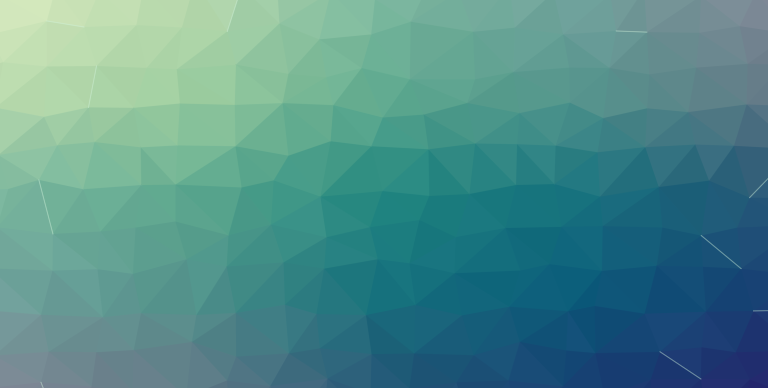
Write a Shadertoy shader that draws this background.

```glsl
// Low-poly gradient: a jittered grid is split into triangles, and each facet
// takes one flat colour, the average of a five-stop ramp read across and down
// the canvas. A few facet edges carry a faint pale seam.

const vec2  CELL         = vec2(0.120, 0.1025); // grid pitch, in canvas heights
const float JITTER       = 0.48;                // vertex scatter; below 0.5 keeps cells convex
const float SHADE_VARY   = 0.022;               // brightness spread between facets
const float SEAM_CHANCE  = 0.018;               // share of edges with a seam
const float SEAM_WIDTH   = 0.0011;              // half width, in canvas heights
const float SEAM_OPACITY = 0.42;
const vec3  SEAM_COLOUR  = vec3(0.82, 0.95, 0.86);

const vec3 RAMP[5] = vec3[5](
    vec3(0.84, 0.91, 0.74),  // pale lime
    vec3(0.61, 0.80, 0.62),  // soft green
    vec3(0.13, 0.53, 0.50),  // teal
    vec3(0.04, 0.36, 0.48),  // deep cyan
    vec3(0.15, 0.15, 0.43)); // indigo

float hash(vec2 p) {
    return fract(sin(dot(p, vec2(127.1, 311.7))) * 43758.5453);
}

vec3 ramp(float t) {
    float s = clamp(t, 0.0, 1.0) * 4.0;
    vec3 colour = RAMP[0];
    for (int i = 1; i < 5; i++)
        colour = mix(colour, RAMP[i], clamp(s - float(i - 1), 0.0, 1.0));
    return colour;
}

// Grid vertex, displaced by its own random offset.
vec2 vertex(vec2 id) {
    vec2 offset = vec2(hash(id), hash(id + 37.3)) - 0.5;
    return (id + JITTER * offset) * CELL;
}

// Signed distance from p to the line a-b, positive on its left.
float leftOf(vec2 p, vec2 a, vec2 b) {
    vec2 e = b - a, q = p - a;
    return (e.x * q.y - e.y * q.x) / length(e);
}

float segmentDistance(vec2 p, vec2 a, vec2 b) {
    vec2 e = b - a, q = p - a;
    return length(q - e * clamp(dot(q, e) / dot(e, e), 0.0, 1.0));
}

// Adds one counter-clockwise triangle: rgb is weighted colour, a is coverage.
void addFacet(inout vec4 sum, vec2 p, vec2 a, vec2 b, vec2 c, float aspect, float seed, float soft) {
    float inside = min(leftOf(p, a, b), min(leftOf(p, b, c), leftOf(p, c, a)));
    float coverage = smoothstep(-soft, soft, inside);
    vec2 centre = (a + b + c) / 3.0;
    vec3 colour = 0.5 * (ramp(centre.x / aspect) + ramp(1.0 - centre.y));
    colour += SHADE_VARY * (seed - 0.5);
    sum += vec4(colour, 1.0) * coverage;
}

// Opacity of the seam on edge a-b, if the seed selects it.
float seam(vec2 p, vec2 a, vec2 b, float seed, float soft) {
    float line = 1.0 - smoothstep(0.0, SEAM_WIDTH + soft, segmentDistance(p, a, b));
    return line * step(seed, SEAM_CHANCE);
}

void mainImage(out vec4 fragColor, in vec2 fragCoord) {
    vec2 p = fragCoord / iResolution.y;
    float aspect = iResolution.x / iResolution.y;
    float soft = 0.7 / iResolution.y;
    vec2 home = floor(p / CELL);
    vec4 sum = vec4(0.0);
    float seams = 0.0;

    // Nearby cells, each cut along its shorter diagonal
    for (int j = -1; j <= 1; j++)
    for (int i = -1; i <= 1; i++) {
        vec2 id = home + vec2(i, j);
        vec2 a = vertex(id);
        vec2 b = vertex(id + vec2(1.0, 0.0));
        vec2 c = vertex(id + vec2(0.0, 1.0));
        vec2 d = vertex(id + vec2(1.0, 1.0));
        bool rising = distance(a, d) < distance(b, c);
        float seedLow = hash(id + 11.7), seedHigh = hash(id + 23.9);

        addFacet(sum, p, a, b, rising ? d : c, aspect, seedLow, soft);
        addFacet(sum, p, rising ? a : b, d, c, aspect, seedHigh, soft);

        // Edges owned by this cell
        seams = max(seams, seam(p, a, b, hash(id + 51.1), soft));
        seams = max(seams, seam(p, a, c, hash(id + 63.7), soft));
        seams = max(seams, seam(p, rising ? a : b, rising ? d : c, hash(id + 79.3), soft));
    }

    vec3 colour = sum.rgb / max(sum.a, 0.0001);
    colour = mix(colour, SEAM_COLOUR, SEAM_OPACITY * seams);
    fragColor = vec4(colour, 1.0);
}
```
